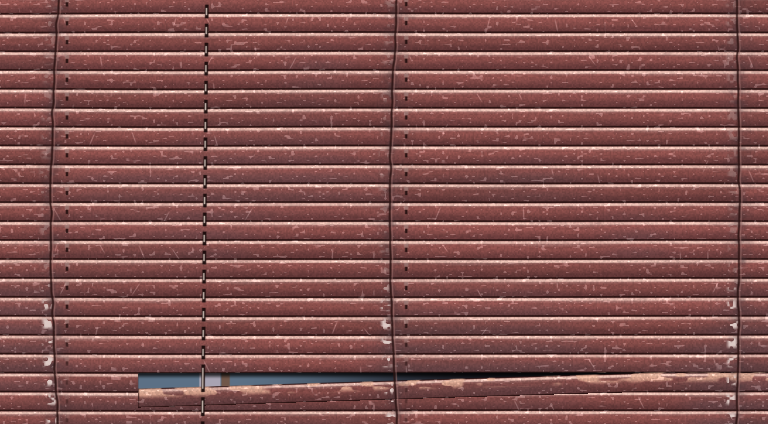
A WebGL 2 fragment shader for this texture:

```glsl
#version 300 es
// Weathered red-brown slatted blind with ladder cords and one dropped slat.
precision highp float;
uniform vec2 u_resolution;
out vec4 outColor;

#define PITCH 0.0446        // slat spacing, in canvas heights
#define FIRST 0.0315        // depth of the first gap below the top
#define BROKEN_ROW 19.0
#define BREAK_X 0.326       // left end of the dropped slat
#define BREAK_LENGTH 1.23
#define DROP 0.037
#define CORD_X 0.137
#define CORD_STEP 0.80
#define LIFT_X 0.488
#define WEAR 1.0

const vec3 GAP = vec3(0.17, 0.075, 0.07);
const vec3 SHADE = vec3(0.39, 0.22, 0.22);
const vec3 PAINT = vec3(0.53, 0.30, 0.285);
const vec3 SHEEN = vec3(0.66, 0.47, 0.45);
const vec3 EDGE = vec3(0.92, 0.76, 0.71);
const vec3 GRIME = vec3(0.36, 0.27, 0.29);

float hash(vec2 p) {
  vec3 q = fract(vec3(p.xyx) * 0.1031);
  q += dot(q, q.yzx + 33.33);
  return fract((q.x + q.y) * q.z);
}

float noise(vec2 p) {
  vec2 i = floor(p), f = fract(p);
  f = f * f * (3.0 - 2.0 * f);
  return mix(mix(hash(i), hash(i + vec2(1, 0)), f.x),
             mix(hash(i + vec2(0, 1)), hash(i + 1.0), f.x), f.y);
}

// Soft band of a given half width around zero.
float band(float d, float halfWidth, float soft) {
  return 1.0 - smoothstep(halfWidth - soft, halfWidth + soft, abs(d));
}

// Thin light scratches, at most one per cell.
float scratches(vec2 p, float px) {
  vec2 cell = floor(p * 11.0);
  vec2 q = fract(p * 11.0) - 0.3 - 0.4 * vec2(hash(cell), hash(cell + 7.0));
  float lean = hash(cell + 19.0) * 1.6 - 0.8;
  float stroke = band(q.x - lean * q.y, 0.012, 11.0 * px) * band(q.y, 0.14, 0.06);
  return stroke * step(0.72, hash(cell + 31.0));
}

// Shading across one slat: f runs from its top edge to its bottom edge.
vec3 slat(float f, float row, vec2 p, float soft) {
  float section = floor((p.x - CORD_X) / CORD_STEP);
  float tone = hash(vec2(row + 5.0, section + 3.0)) - 0.5;
  float streak = noise(vec2(p.x * 9.0, p.y * 75.0) + row * 3.7);
  float shine = noise(vec2(p.x * 5.0, row * 5.3)) * 0.5 + 0.65 - 0.25 * p.y;
  vec3 c = mix(SHEEN, PAINT, smoothstep(0.12, 0.36, f + 0.12 * (streak - 0.5)));
  c = mix(c, SHADE, smoothstep(0.42, 0.92, f + 0.2 * (streak - 0.5)));
  float dirt = smoothstep(0.45, 0.85, noise(p * vec2(4.0, 7.0) + 9.0) * 0.7 + p.y * 0.3);
  c = mix(c, GRIME, 0.45 * WEAR * dirt * smoothstep(0.15, 0.7, f));
  c *= 1.0 + 0.12 * tone + 0.10 * (streak - 0.5);
  float chipped = noise(vec2(p.x * 75.0, row * 9.1));
  float lip = band(f - 0.13, 0.065, soft) * clamp(shine + 0.3 * chipped, 0.0, 1.0);
  c = mix(c, EDGE, lip);
  return mix(c, GAP, band(min(f, 1.0 - f), 0.045, soft));
}

// Dim space behind the gap, with two pale uprights.
vec3 behind(vec2 p, float px) {
  vec3 c = mix(vec3(0.36, 0.44, 0.52), vec3(0.10, 0.10, 0.13), smoothstep(0.55, 1.15, p.x));
  c = mix(c, vec3(0.66, 0.64, 0.70), band(p.x - 0.495, 0.025, px));
  c = mix(c, vec3(0.44, 0.34, 0.29), band(p.x - 0.532, 0.010, px));
  float top = FIRST + BROKEN_ROW * PITCH;
  return c * mix(0.25, 1.0, smoothstep(0.002, 0.016, p.y - top));
}

void main() {
  float px = 1.0 / u_resolution.y;
  vec2 p = gl_FragCoord.xy * px;
  p.y = 1.0 - p.y;
  float soft = max(0.04, 0.6 * px / PITCH);
  float bend = 0.0022 * (noise(vec2(p.x * 2.5, p.y * 4.0)) - 0.5);
  float s = (p.y + bend - FIRST) / PITCH;

  // Shift the broken row down, most at its free end.
  float sag = DROP / PITCH * clamp(1.0 - (p.x - BREAK_X) / BREAK_LENGTH, 0.0, 1.0);
  float fallen = s - BROKEN_ROW - sag;
  float loose = smoothstep(-px, px, p.x - BREAK_X);
  float open = loose * smoothstep(-soft, soft, s - BROKEN_ROW) * smoothstep(soft, -soft, fallen);
  bool onBroken = loose > 0.5 && s > BROKEN_ROW && fallen < 1.0;
  if (onBroken) s = BROKEN_ROW + clamp(fallen, 0.0, 0.999);
  float row = floor(s), f = fract(s);
  vec3 c = slat(f, row, p, soft);
  if (onBroken) {
    float bare = smoothstep(0.5, 0.7, noise(p * vec2(38.0, 95.0)) + 0.3 * exp(-9.0 * (p.x - BREAK_X)));
    c = mix(c, vec3(0.90, 0.70, 0.60), 0.75 * bare * band(f - 0.2, 0.25, 0.15));
    c = mix(c, GAP, 0.7 * band(p.x - BREAK_X, 0.002, px));
  }

  // Grain and scratches.
  c *= 0.91 + 0.18 * noise(p * 300.0);
  c += 0.20 * WEAR * scratches(p, px) * smoothstep(0.2, 0.35, f);
  c += 0.16 * WEAR * smoothstep(0.78, 0.92, noise(p * vec2(110.0, 190.0)));
  c = mix(c, behind(p, px), open);

  // Ladder cords with stained, chipped paint and punched clips.
  for (int i = 0; i < 3; i++) {
    float x0 = CORD_X + CORD_STEP * float(i);
    float bow = (i == 2 ? 0.006 : -0.017) * 4.0 * p.y * (1.0 - p.y);
    float d = p.x - x0 - bow - 0.005 * (noise(vec2(s * 1.7, x0 * 9.0)) - 0.5);
    float solid = 1.0 - open;
    float stain = exp(-abs(d) * 55.0) * noise(p * vec2(65.0, 100.0));
    c = mix(c, GRIME * 0.75, 0.75 * stain * solid);
    float chips = smoothstep(0.48, 0.7, noise(p * vec2(120.0, 150.0) + row));
    float worn = mix(0.25, 0.95, smoothstep(0.62, 0.75, p.y));
    c = mix(c, vec3(0.88, 0.81, 0.79), chips * worn * solid * band(d + 0.014, 0.011, 0.006) * band(f - 0.42, 0.26, 0.14));
    c = mix(c, SHEEN, 0.55 * band(d - 0.0045, 0.0015, px));
    c = mix(c, GAP, 0.85 * band(d, 0.0022, px));
    float hole = band(p.x - x0 - 0.021, 0.0028, px) * band(f - 0.52, 0.11, soft);
    float clip = band(p.x - x0 - 0.021, 0.005, px) * band(f - 0.30, 0.10, soft);
    float shown = i < 2 ? solid * (1.0 - smoothstep(0.7, 0.95, p.y) * 0.6) : 0.0;
    c = mix(c, vec3(0.63, 0.52, 0.50), 0.6 * clip * shown);
    c = mix(c, GAP * 0.7, 0.9 * hole * shown);
  }

  // Lift cord: dark slots with a pale tick at every slat.
  float lift = p.x - LIFT_X + 0.010 * p.y;
  float slot = abs(fract(f + 0.58) - 0.5);
  c = mix(c, GAP * 0.6, 0.95 * band(lift, 0.0042, px) * band(slot, 0.36, soft));
  c = mix(c, vec3(0.83, 0.77, 0.73), 0.9 * band(lift + 0.0008, 0.0018, px) * band(slot, 0.19, soft));
  outColor = vec4(clamp(c, 0.0, 1.0), 1.0);
}
```
